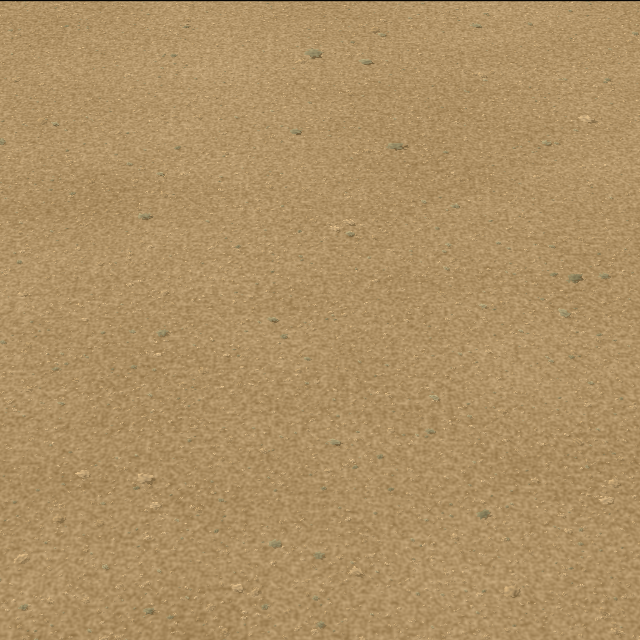
A WebGL 2 fragment shader for this texture:

```glsl
#version 300 es
precision highp float;
// Draws a sandy desert plain strewn with grit, pebbles and a few grey-green rocks.

uniform vec2 u_resolution;
out vec4 fragColor;

vec3 hash3(vec2 p) {
    vec3 a = fract(p.xyx * vec3(0.1031, 0.1030, 0.0973));
    a += dot(a, a.yxz + 33.33);
    return fract((a.xxy + a.yzz) * a.zyx);
}

float cornerSlope(vec2 cell, vec2 offset) {
    float angle = 6.2832 * hash3(cell).x;
    return dot(vec2(cos(angle), sin(angle)), offset);
}

float gradientNoise(vec2 p) {
    vec2 i = floor(p), f = p - i;
    vec2 w = f * f * f * (f * (f * 6.0 - 15.0) + 10.0);
    vec2 e = vec2(1.0, 0.0);
    return mix(mix(cornerSlope(i, f), cornerSlope(i + e, f - e), w.x),
               mix(cornerSlope(i + e.yx, f - e.yx), cornerSlope(i + 1.0, f - 1.0), w.x), w.y);
}

// Scatters stones over a jittered grid; each casts a shadow to the lower right.
vec3 scatterStones(vec3 color, vec2 ground, float cells, float share, float size,
                   float greyShare, float shadowDepth) {
    vec2 g = ground * cells;
    vec2 home = floor(g);
    float soft = cells * max(0.0013, 0.7 / u_resolution.y);
    for (int k = 0; k < 9; k++) {
        vec2 cell = home + vec2(k % 3 - 1, k / 3 - 1);
        vec3 place = hash3(cell + cells);
        if (place.z > share) continue;
        vec3 look = hash3(cell + cells * 2.0 + 17.0);
        float radius = size * mix(0.4, 1.0, look.x * look.x);

        // Tilted, flattened body with a broken outline
        vec2 d = g - cell - place.xy;
        d.y = (d.y + d.x * (look.z - 0.5) * 0.7) * mix(1.0, 1.6, look.y);
        float rough = gradientNoise(d * 1.7 / radius + cell * 3.7);
        float body = length(d) - radius * (1.0 + 0.9 * rough);
        float shade = length(d - vec2(0.4, -0.5) * radius) - radius * (0.9 + 0.7 * rough);

        float grey = step(fract(look.x * 7.3 + look.z * 3.1), greyShare);
        vec3 sandy = mix(vec3(0.69, 0.57, 0.39), vec3(0.81, 0.69, 0.51), look.y);
        vec3 slate = mix(vec3(0.53, 0.50, 0.36), vec3(0.68, 0.63, 0.47), look.z);
        float light = dot(d, vec2(-0.4, 0.7)) / radius;
        vec3 stone = mix(sandy, slate, grey) * (1.0 + 0.13 * light + 0.3 * rough);

        float darkness = shadowDepth * mix(0.7, 1.0, grey) * smoothstep(soft, -soft, shade);
        color = mix(color, vec3(0.40, 0.32, 0.19), darkness);
        color = mix(color, stone, 0.85 * smoothstep(soft, -soft, body));
    }
    return color;
}

void main() {
    vec2 uv = gl_FragCoord.xy / u_resolution;

    // Ground plane receding towards a horizon above the frame
    vec2 ground = vec2(uv.x - 0.5, 3.0) * 2.1 / (2.6 - uv.y) + 4.0;

    // Broad drifts and fine sand grain
    float drift = gradientNoise(ground * vec2(2.5, 5.0)) + 0.6 * gradientNoise(ground * vec2(9.0, 17.0));
    float grain = 0.11 * gradientNoise(ground * 185.0) + 0.08 * gradientNoise(ground * vec2(75.0, 95.0));
    vec3 color = vec3(0.685, 0.567, 0.393) + 0.025 * (uv.y - 0.5);
    color += 0.035 * drift + grain;

    // Grit, pebbles and rocks, from small to large
    color = scatterStones(color, ground, 115.0, 0.32, 0.34, 0.10, 0.45);
    color = scatterStones(color, ground, 52.0, 0.17, 0.27, 0.15, 0.50);
    color = scatterStones(color, ground, 23.0, 0.11, 0.20, 0.30, 0.55);
    color = scatterStones(color, ground, 9.0, 0.17, 0.14, 0.75, 0.75);

    // Grain carried over the stones, then the dark rim along the top
    color += 0.035 * gradientNoise(ground * 210.0 + 31.0);
    color *= smoothstep(0.9995, 0.997, uv.y);
    fragColor = vec4(color, 1.0);
}
```
